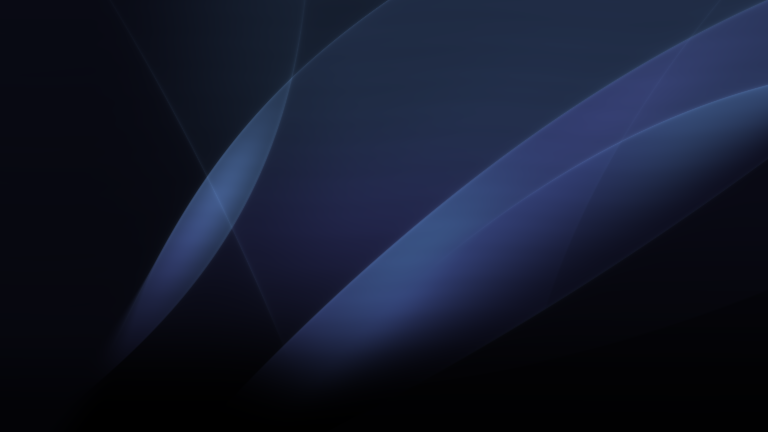
Reproduce this background procedurally as a Shadertoy shader.

```glsl
// Dark blue abstract backdrop of overlapping translucent sheets.
// Each sheet is bounded by polynomial curves; smooth masks blend the sheets
// in order, then soft glows, thin rim lights and a low shadow finish them.

// Soft step across a curve, about one and a half pixels wide
float side(float d) {
    float w = 1.5 / iResolution.y;
    return smoothstep(-w, w, d);
}

// Thin bright line with a faint halo along a curve
float rim(float d) {
    return exp(-abs(d) * 330.0) + 0.25 * exp(-abs(d) * 60.0);
}

// Elliptical gaussian glow, rotated by an angle
float glow(vec2 p, vec2 size, float angle) {
    float c = cos(angle), s = sin(angle);
    vec2 q = vec2(c * p.x + s * p.y, c * p.y - s * p.x) / size;
    return exp(-dot(q, q));
}

void mainImage(out vec4 fragColor, in vec2 fragCoord) {
    vec2 p = fragCoord / iResolution.xy * vec2(16.0 / 9.0, 1.0);
    float x = p.x, y = p.y;

    // Signed offsets from steep curves: positive to the right
    float sweep = x - (0.1525 + y * (0.608 + y * (-0.425 + y * 0.564)));
    float leaf = x - (0.080 + y * (1.396 + y * (-1.032 + y * 0.262)));
    float strand = x - (0.732 - y * (0.355 + y * 0.122));
    float crease = x - (1.20 + y * (0.12 + y * 0.347));

    // Signed offsets from shallow curves: positive above
    float ridge = y - (-0.549 + x * (1.298 - x * 0.24));
    float foldY = -0.811 + x * (1.555 - x * 0.364);
    float keelY = -0.3205 + x * (0.341 + x * 0.11);
    float fold = y - foldY, keel = y - keelY;
    float floorLine = y - (0.122 + x * (-0.168 + x * 0.16));

    vec3 violet = vec3(0.125, 0.135, 0.275);
    vec3 slate = vec3(0.122, 0.170, 0.265);
    vec3 steel = vec3(0.22, 0.32, 0.51);

    // Night on the left, with a veil to the right of the strand
    vec3 col = mix(vec3(0.022, 0.024, 0.05), vec3(0.034, 0.040, 0.078), y);
    float veil = smoothstep(0.2, 0.72, x) * smoothstep(0.25, 0.85, y);
    col += vec3(0.050, 0.078, 0.105) * veil * (0.35 + 0.65 * side(strand));
    col += vec3(0.006, 0.010, 0.012) * veil * side(-leaf);

    // Broad central sheet
    vec3 field = mix(violet, slate, smoothstep(0.4, 0.8, y));
    field *= smoothstep(0.0, 0.56, y) * mix(0.8, 1.0, side(strand));
    field *= mix(0.72, 1.0, smoothstep(0.45, 0.85, x));
    field += vec3(0.015, 0.018, 0.035) * glow(p - vec2(1.05, 0.64), vec2(0.4, 0.15), 0.6);
    float sweepSoft = mix(0.05, 0.003, smoothstep(0.1, 0.4, y));
    float inSweep = smoothstep(-sweepSoft, sweepSoft, sweep);
    col = mix(col, field, inSweep);

    // Narrow leaf between two crossing curves
    vec3 leafCol = mix(violet * 0.45, vec3(0.130, 0.185, 0.275), smoothstep(0.15, 0.6, y));
    leafCol += vec3(0.105, 0.150, 0.225) * glow(p - vec2(0.525, 0.57), vec2(0.19, 0.055), 1.05);
    leafCol += vec3(0.060, 0.060, 0.140) * glow(p - vec2(0.41, 0.41), vec2(0.16, 0.055), 1.0);
    col = mix(col, leafCol, inSweep * side(-leaf) * smoothstep(0.03, 0.25, y));

    // Upper band of the great diagonal ribbon
    vec3 band = mix(vec3(0.165, 0.190, 0.370), vec3(0.160, 0.205, 0.350), smoothstep(1.0, 1.7, x));
    band += (steel - band) * glow(p - vec2(0.98, 0.43), vec2(0.27, 0.12), 0.75);
    band += vec3(0.045, 0.045, 0.085) * glow(p - vec2(1.47, 0.77), vec2(0.28, 0.08), 0.55);

    // Lower band: lit under the fold, dusky toward the keel
    float t = clamp(keel / max(foldY - keelY, 0.02), 0.0, 1.0);
    vec3 lit = mix(vec3(0.190, 0.235, 0.435), vec3(0.205, 0.290, 0.455), smoothstep(1.3, 1.65, x));
    lit += vec3(0.02, 0.04, 0.06) * glow(p - vec2(0.9, 0.33), vec2(0.2, 0.1), 0.7);
    vec3 lower = mix(vec3(0.050, 0.054, 0.118), lit, smoothstep(-0.05, 1.05, t));
    lower *= 1.0 - 0.10 * side(crease) * (1.0 - smoothstep(1.3, 1.6, x));
    float foldSoft = mix(0.12, 0.002, smoothstep(0.85, 1.2, x));
    vec3 ribbon = mix(lower, band, smoothstep(-foldSoft, foldSoft, fold));
    ribbon *= smoothstep(-0.02, 0.33, y);
    col = mix(col, ribbon, side(-ridge) * smoothstep(0.5, 0.85, x + y * 0.4));

    // Deep shadow beneath the keel, darker still under the floor line
    vec3 deep = mix(vec3(0.014, 0.015, 0.028), vec3(0.034, 0.036, 0.078),
                    smoothstep(0.05, 0.6, y));
    deep *= mix(0.72, 1.0, side(floorLine));
    col = mix(col, deep, side(-keel));

    // Rim lights, strongest where the sheets catch light
    vec3 shine = vec3(0.085, 0.120, 0.155);
    float mid = smoothstep(0.15, 0.5, y);
    float light = 0.60 * rim(ridge * 0.75) * smoothstep(0.1, 0.4, y);
    light += 0.65 * rim(fold * 0.85) * smoothstep(0.95, 1.45, x);
    light += 0.55 * rim(sweep * 0.8) * mid;
    light += 0.50 * rim(leaf * 0.85) * mid * (1.0 - 0.5 * smoothstep(0.82, 1.0, y));
    light += 0.35 * rim(strand * 0.9) * smoothstep(0.15, 0.4, y) * (1.0 - 0.6 * smoothstep(0.7, 1.0, y));
    light += 0.22 * rim(keel * 0.9) * smoothstep(0.05, 0.35, y);
    light += 0.16 * rim(crease) * smoothstep(0.2, 0.95, y);
    col += shine * light;

    // Faint horizontal streaks and the darkening at the foot
    float streak = sin(y * 71.0 + sin(x * 5.0)) + 0.6 * sin(y * 163.0 + 2.0 * sin(x * 9.0 + 1.0));
    col *= 1.0 + 0.008 * streak;
    col *= mix(0.45, 1.0, smoothstep(0.0, 0.28, y));
    fragColor = vec4(col, 1.0);
}
```
